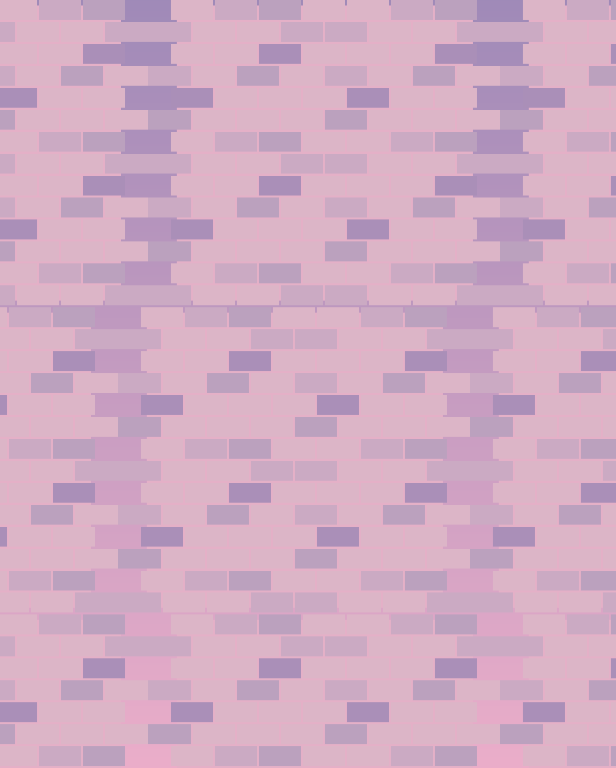
Give the GLSL for this pattern, as a Shadertoy shader.

```glsl
const float ROWS = 35.0;             // brick rows over the canvas height
const float PANEL_ROWS = 14.0;       // rows before the bond restarts
const float BRICK_WIDTH = 2.005;     // in row heights
const float MORTAR = 0.09;           // joint width in row heights
const float EVEN_START = 0.864;      // first joint, in brick widths
const float ODD_START = 0.364;
const float PANEL_SHIFT = 0.682;     // sideways step of every other panel
const float BAND_PERIOD = 8.0;       // bricks between vertical bands
const vec2 BAND = vec2(2.75, 4.02);  // band edges in brick widths
const float BAND_SLOT = 2.0;         // brick left open inside the band
const float SEAM_ABOVE = 0.30;       // tinted joints around a panel seam
const float SEAM_BELOW = 0.25;

const vec3 MORTAR_PINK = vec3(0.893, 0.690, 0.780);
const vec3 GLOW_TOP = vec3(0.625, 0.540, 0.720);
const vec3 GLOW_BOTTOM = vec3(0.920, 0.680, 0.790);
const vec3 TONES[4] = vec3[4](
    vec3(0.863, 0.710, 0.780),       // plain
    vec3(0.795, 0.665, 0.765),       // light
    vec3(0.735, 0.630, 0.745),       // medium
    vec3(0.665, 0.560, 0.720));      // dark

// Tone of each brick: six rows of four
const int BOND[24] = int[24](
    1, 2, 0, 0,
    0, 0, 1, 1,
    0, 3, 0, 0,
    0, 2, 0, 1,
    0, 0, 0, 3,
    0, 0, 0, 2);

// Smooth coverage of the inside of a signed distance
float cover(float dist, float pixel) {
    return clamp(0.5 - dist / pixel, 0.0, 1.0);
}

void mainImage(out vec4 fragColor, in vec2 fragCoord) {
    float pixel = ROWS / iResolution.y;
    vec2 p = vec2(fragCoord.x, iResolution.y - fragCoord.y) * pixel;

    // Panel and row, counted from the top
    float panel = floor(p.y / PANEL_ROWS);
    float panelY = p.y - panel * PANEL_ROWS;
    float row = floor(panelY);
    bool oddRow = mod(row, 2.0) > 0.5;

    // Brick column inside the running bond
    float x = p.x / BRICK_WIDTH + PANEL_SHIFT * mod(panel, 2.0);
    float bondX = x - (oddRow ? ODD_START : EVEN_START);
    float column = floor(bondX);

    // Vertical band and panel seams reveal a top-to-bottom gradient
    float bandX = mod(x, BAND_PERIOD);
    float bandDist = max(BAND.x - bandX, bandX - BAND.y) * BRICK_WIDTH;
    float seamDist = min(panelY - SEAM_BELOW, PANEL_ROWS - panelY - SEAM_ABOVE);
    float glowMask = cover(min(bandDist, seamDist), pixel);
    vec3 glow = mix(GLOW_TOP, GLOW_BOTTOM, p.y / ROWS);
    vec3 color = mix(MORTAR_PINK, glow, glowMask);

    // Brick faces; odd rows close their upright joint inside the band
    vec2 face = vec2((bondX - column - 0.5) * BRICK_WIDTH,
                     panelY - row - 0.5 + 0.5 * MORTAR);
    vec2 edge = abs(face) - 0.5 * (vec2(BRICK_WIDTH, 1.0) - MORTAR);
    float brickDist = oddRow && bandDist < 0.0 ? edge.y : max(edge.x, edge.y);
    bool open = !oddRow && mod(column, BAND_PERIOD) == BAND_SLOT;
    int tone = BOND[int(mod(row, 6.0)) * 4 + int(mod(column, 4.0))];
    if (!open) color = mix(color, TONES[tone], cover(brickDist, pixel));

    fragColor = vec4(color, 1.0);
}
```
